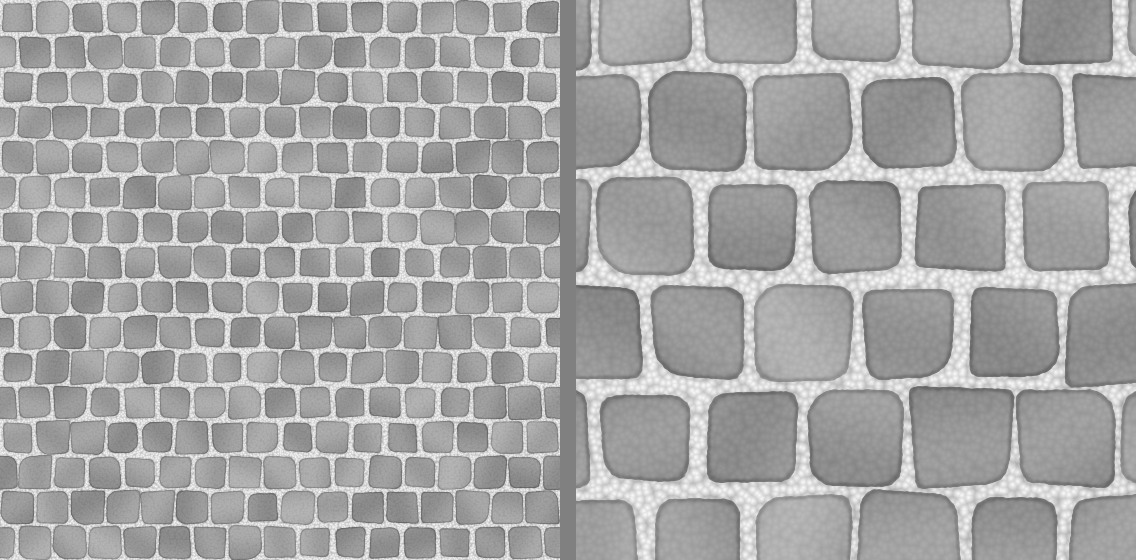
Left: the whole. Right: its middle third, enlarged.
This texture is drawn by a Shadertoy shader. Its source:

```glsl
// Grey cobblestones in offset rows, set in pale gritty mortar.
// Each stone is a rounded, tilted four-sided distance field with one worn corner;
// cellular noise makes the grit and layered sines roughen edges and faces.

const float GRID = 16.0;                      // stones across and rows down
const vec2  HALF_SIZE = vec2(0.412, 0.486);   // smallest and largest half width, in cells
const float EDGE_SHIFT = 0.035;               // independent movement of each side
const float EDGE_TILT = 0.17;                 // range of side slopes
const vec2  ROUNDING = vec2(0.10, 0.24);      // range of corner softness
const vec2  CORNER_CUT = vec2(0.49, 0.64);    // distance of the worn corner
const float WOBBLE = 0.006;                   // roughness of the outline
const float SEAM = 0.014;                     // half gap where stones touch
const float RIM_WIDTH = 0.022;
const float RIM_DARK = 0.12;
const float STONE_TONE = 0.61;
const float TONE_RANGE = 0.09;                // variation between stones
const float SHADE_DEPTH = 0.04;               // soft shading across one stone
const float MORTAR_LIGHT = 0.98;
const float MORTAR_DARK = 0.73;
const float GRIT_SCALE = 240.0;               // grains across the canvas

vec4 hash4(vec2 cell, float seed) {
    vec4 p = fract(vec4(cell.xyx, seed) * vec4(0.1031, 0.1030, 0.0973, 0.1099));
    p += dot(p, p.wzxy + 33.33);
    return fract((p.xxyz + p.yzzw) * p.zywx);
}

float smoothMax(float a, float b, float k) {
    float h = max(k - abs(a - b), 0.0) / k;
    return max(a, b) + 0.25 * k * h * h;
}

// Distance to the nearest scattered grain
float cellular(vec2 q) {
    vec2 base = floor(q);
    float nearest = 2.0;
    for (int j = -1; j <= 1; j++)
    for (int i = -1; i <= 1; i++) {
        vec2 cell = base + vec2(i, j);
        vec2 grain = cell + hash4(mod(cell, GRIT_SCALE), 7.0).xy;
        nearest = min(nearest, distance(q, grain));
    }
    return nearest;
}

// Layered sines, bending each other to avoid a visible grid
float ripple(vec2 p) {
    float a = sin(p.x * 13.0 + 2.0 * sin(p.y * 9.0));
    float b = sin(p.y * 17.0 + 2.0 * sin(p.x * 11.0));
    float c = sin(dot(p, vec2(29.0, 23.0)) + a) * sin(dot(p, vec2(-21.0, 31.0)) + b);
    return 0.35 * (a + b) + 0.5 * c;
}

// Signed distance to one stone around its centre, in cells
float stoneDistance(vec2 p, vec2 id) {
    vec4 shape = hash4(id, 1.0);
    vec4 side = mix(HALF_SIZE.x, HALF_SIZE.y, shape.x)
              + EDGE_SHIFT * (hash4(id, 2.0) - 0.5);
    vec4 tilt = EDGE_TILT * (hash4(id, 3.0) - 0.5);
    float k = mix(ROUNDING.x, ROUNDING.y, shape.y);
    float dx = max(p.x, -p.x);
    dx = max(p.x - side.x + tilt.x * p.y, -p.x - side.y + tilt.y * p.y);
    float dy = max(p.y - side.z + tilt.z * p.x, -p.y - side.w + tilt.w * p.x);
    float d = smoothMax(dx, dy, k);
    vec2 corner = sign(hash4(id, 4.0).xy - 0.5) * 0.7071;
    d = smoothMax(d, dot(p, corner) - mix(CORNER_CUT.x, CORNER_CUT.y, shape.z), 0.12);
    return d + WOBBLE * ripple(p * 1.6 + 9.0 * shape.zw);
}

float stoneTone(vec2 p, vec2 id, float grit) {
    vec4 look = hash4(id, 5.0);
    float angle = 6.2832 * look.y;
    float shade = sin(dot(p, vec2(cos(angle), sin(angle))) * 4.0 + 6.2832 * look.z);
    float tone = STONE_TONE + TONE_RANGE * (look.x - 0.5) + SHADE_DEPTH * shade;
    tone += 0.007 * ripple(p * 2.5 + 7.0 * look.zw);
    return tone + 0.06 * (0.5 - grit);
}

void mainImage(out vec4 fragColor, in vec2 fragCoord) {
    vec2 uv = fragCoord / iResolution.xy;
    vec2 q = uv * GRID;

    // Nearest and second nearest stone
    float first = 9.0, second = 9.0;
    vec2 stoneId = vec2(0.0), local = vec2(0.0);
    for (int j = -1; j <= 1; j++) {
        float row = floor(q.y) + float(j);
        float offset = 0.5 * (1.0 - mod(row, 2.0));
        for (int i = -1; i <= 1; i++) {
            float col = floor(q.x - offset) + float(i);
            vec2 id = mod(vec2(col, row), GRID);
            vec2 p = q - vec2(col + offset, row) - 0.5;
            float d = stoneDistance(p, id);
            if (d < first) {
                second = first;
                first = d;
                stoneId = id;
                local = p;
            } else second = min(second, d);
        }
    }
    float d = max(first, 0.5 * (first - second) - SEAM);

    // Stone face with a dark rim
    float grit = cellular(uv * GRIT_SCALE);
    float stone = stoneTone(local, stoneId, grit);
    float rim = (d + SEAM) / RIM_WIDTH;
    stone -= RIM_DARK * exp(-rim * rim);

    // Gritty mortar, dirtier beside the stones
    float mortar = mix(MORTAR_LIGHT, MORTAR_DARK, grit);
    mortar -= 0.07 * (1.0 - smoothstep(0.0, 0.06, d));

    float aa = GRID / min(iResolution.x, iResolution.y);
    float tone = mix(stone, mortar, smoothstep(-0.5 * aa, 0.5 * aa, d));
    fragColor = vec4(vec3(tone), 1.0);
}
```
